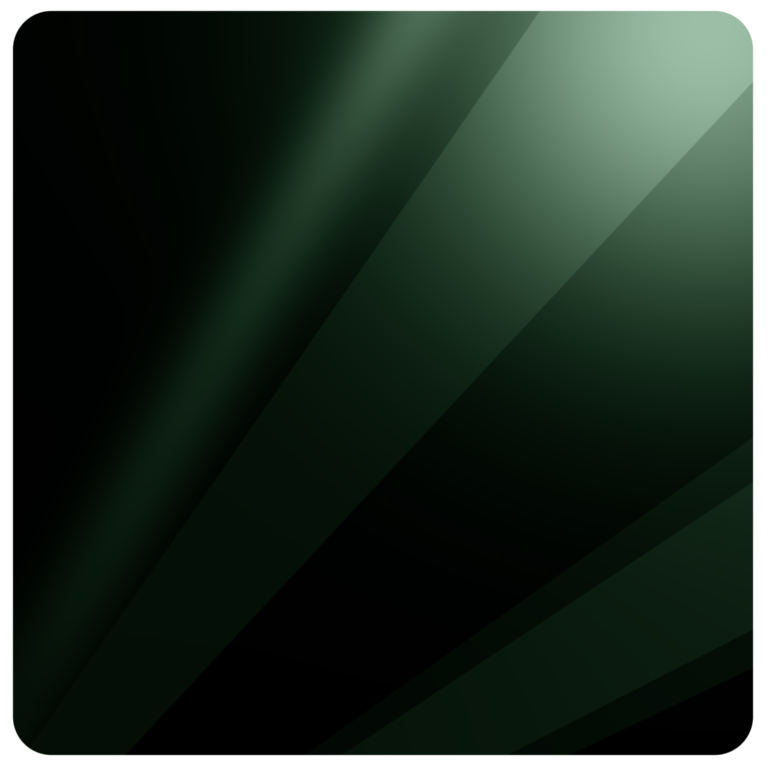
Write a Shadertoy shader that draws this background.

```glsl
const vec3 PAPER = vec3(1.0);
const vec2 CARD_CENTER = vec2(0.4987, 0.5013);
const vec2 CARD_HALF = vec2(0.4818, 0.4844);
const float CARD_RADIUS = 0.050;

const vec2 GLOW_CENTER = vec2(0.924, 0.961);
const float GLOW_RADIUS = 0.371;
const float GLOW_LEVEL = 0.62;
const float BASE_LEVEL = 0.010;

const vec2 BAND_TOP = vec2(0.534, 0.974);
const vec2 BAND_LOW = vec2(0.104, 0.219);
const float BAND_WIDTH = 0.056;

// Removing red and blue from a grey level gives the green tone
const vec3 GREEN_SHIFT = vec3(0.13, 0.0, 0.095);
const float SHIFT_RANGE = 0.15;

// Signed distance to a slanted line, positive on its lower right side
float lineDistance(vec2 p, vec2 high, vec2 low) {
    vec2 along = normalize(high - low);
    return dot(p - low, vec2(along.y, -along.x));
}

float lowerSide(vec2 p, vec2 high, vec2 low, float blur) {
    return smoothstep(-blur, blur, lineDistance(p, high, low));
}

float roundedBox(vec2 p, vec2 halfSize, float radius) {
    vec2 q = abs(p) - halfSize + radius;
    return length(max(q, 0.0)) + min(max(q.x, q.y), 0.0) - radius;
}

float gauss(float x) {
    return exp(-x * x);
}

void mainImage(out vec4 fragColor, in vec2 fragCoord) {
    vec2 uv = fragCoord / iResolution.xy;
    float pixel = 1.0 / min(iResolution.x, iResolution.y);
    float blur = max(pixel, 0.0015);

    // Straight edges that split the card into panes
    float upperPane = lowerSide(uv, vec2(0.697, 0.977), vec2(0.059, 0.056), blur);
    float darkPane = lowerSide(uv, vec2(0.980, 0.893), vec2(0.167, 0.021), blur);
    float rayStart = lowerSide(uv, vec2(0.980, 0.430), vec2(0.397, 0.017), blur);
    float rayBody = lowerSide(uv, vec2(0.980, 0.372), vec2(0.445, 0.017), blur);
    float rayFade = lowerSide(uv, vec2(0.980, 0.180), vec2(0.661, 0.017), blur);
    float rayEnd = lowerSide(uv, vec2(0.980, 0.130), vec2(0.742, 0.017), blur);

    // Corner glow
    float glow = GLOW_LEVEL * gauss(length(uv - GLOW_CENTER) / GLOW_RADIUS);
    float level = BASE_LEVEL * uv.y + glow;

    // Soft band on the left
    float bandOffset = lineDistance(uv, BAND_TOP, BAND_LOW) / BAND_WIDTH;
    level += mix(0.05, 0.20, uv.y) * gauss(bandOffset) * (1.0 - upperPane);

    // Light veil between the two long edges
    level += (0.055 + 0.10 * glow) * upperPane * (1.0 - darkPane);

    // Lower right ray with a dim rim on both sides
    float rim = mix(0.015, 0.050, uv.x);
    float body = mix(0.045, 0.110, uv.x);
    float ray = mix(rim, body, rayBody * (1.0 - rayFade));
    level += ray * rayStart * (1.0 - rayEnd);

    // Tone and rounded card
    vec3 color = level - GREEN_SHIFT * (1.0 - exp(-level / SHIFT_RANGE));
    float card = roundedBox(uv - CARD_CENTER, CARD_HALF, CARD_RADIUS);
    color = mix(color, PAPER, smoothstep(-pixel, pixel, card));
    fragColor = vec4(clamp(color, 0.0, 1.0), 1.0);
}
```
